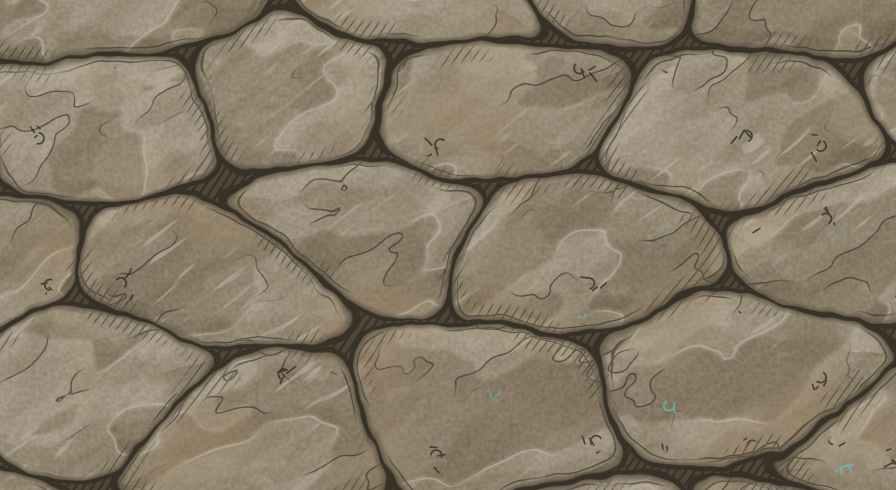
Reproduce this texture procedurally as a WebGL 1 fragment shader.

```glsl
precision highp float;
// Sketched wall of irregular stones with inked joints, facets, chalk strokes and small carved marks.
uniform vec2 u_resolution;

const vec2 STONE_SIZE = vec2(0.46, 0.30);
const vec2 STRETCH = vec2(1.0, 1.2);
const vec3 INK = vec3(0.20, 0.175, 0.14);
const vec3 JOINT = vec3(0.36, 0.33, 0.27);
const vec3 SHADOW = vec3(0.49, 0.44, 0.36);
const vec3 LIGHT = vec3(0.66, 0.62, 0.545);
const vec3 OCHRE = vec3(0.63, 0.54, 0.42);
const vec3 CHALK = vec3(0.72, 0.69, 0.62);
const vec3 CYAN = vec3(0.42, 0.74, 0.74);

vec2 hash2(vec2 p) {
  vec3 a = fract(p.xyx * vec3(0.1031, 0.1030, 0.0973));
  a += dot(a, a.yzx + 33.33);
  return fract((a.xx + a.yz) * a.zy);
}

vec2 rotate(vec2 p, float angle) {
  float c = cos(angle), s = sin(angle);
  return vec2(c * p.x - s * p.y, s * p.x + c * p.y);
}

float corner(vec2 cell, vec2 offset) {
  float angle = 6.2832 * hash2(cell).x;
  return dot(vec2(cos(angle), sin(angle)), offset);
}

float gradientNoise(vec2 p) {
  vec2 i = floor(p), f = p - i;
  vec2 u = f * f * f * (f * (f * 6.0 - 15.0) + 10.0);
  vec2 e = vec2(1.0, 0.0);
  return mix(mix(corner(i, f), corner(i + e, f - e), u.x),
             mix(corner(i + e.yx, f - e.yx), corner(i + 1.0, f - 1.0), u.x), u.y);
}

float fbm(vec2 p) {
  return gradientNoise(p) + 0.5 * gradientNoise(p * 2.0 + 3.7) + 0.25 * gradientNoise(p * 4.0 + 9.1);
}

// Signed distance to the ragged boundary of a facet
float facet(vec2 p, vec2 frequency) {
  vec2 e = vec2(0.003, 0.0);
  float n = fbm(p * frequency);
  vec2 slope = vec2(fbm((p + e) * frequency) - n, fbm((p + e.yx) * frequency) - n) / e.x;
  return n / (length(slope) + 0.8);
}

float smoothMin(float a, float b, float k) {
  float h = max(k - abs(a - b), 0.0) / k;
  return min(a, b) - h * h * k * 0.25;
}

vec2 stoneCentre(vec2 cell) {
  float stagger = 0.5 * mod(cell.y, 2.0) - 0.25;
  return (cell + 0.5 + vec2(stagger, 0.0) + 0.62 * (hash2(cell + 17.0) - 0.5)) * STRETCH;
}

// Rounded distance to the joint; also gives the stone's cell and the outward normal
float stoneEdge(vec2 p, out vec2 stone, out vec2 normal) {
  vec2 scale = STRETCH / STONE_SIZE;
  vec2 q = p * scale, base = floor(p / STONE_SIZE), nearest = vec2(0.0);
  float best = 100.0, closest = 100.0, edge = 1.0;
  stone = base;
  normal = vec2(0.0, 1.0);
  for (int y = -2; y <= 2; y++) for (int x = -2; x <= 2; x++) {
    vec2 cell = base + vec2(float(x), float(y));
    vec2 toSite = stoneCentre(cell) - q;
    float d = dot(toSite, toSite);
    if (d < best) { best = d; nearest = toSite; stone = cell; }
  }
  for (int y = -2; y <= 2; y++) for (int x = -2; x <= 2; x++) {
    if (x == 0 && y == 0) continue;
    vec2 toSite = stoneCentre(stone + vec2(float(x), float(y))) - q;
    vec2 n = normalize(toSite - nearest);
    float d = dot(0.5 * (toSite + nearest), n) / length(n * scale);
    if (d < closest) { closest = d; normal = normalize(n * scale); }
    edge = smoothMin(edge, d, 0.055);
  }
  return edge;
}

float segment(vec2 p, vec2 a, vec2 b) {
  vec2 ab = b - a;
  return length(p - a - ab * clamp(dot(p - a, ab) / (dot(ab, ab) + 0.00001), 0.0, 1.0));
}

// Distance to scattered groups of short ticks and arcs
float carvedMarks(vec2 p, float size, float seed, float chance) {
  vec2 id = floor(p / size), r = hash2(id + seed);
  vec2 local = p - (id + 0.35 + 0.3 * r) * size;
  float d = max(abs(length(local) - 0.011), dot(local, rotate(vec2(1.0, 0.0), r.x * 6.28)));
  for (int i = 0; i < 3; i++) {
    vec2 key = id + seed + 7.3 * float(i + 1);
    vec2 a = (hash2(key) - 0.5) * 0.05;
    d = min(d, segment(local, a, a + (hash2(key + 3.1) - 0.5) * 0.035));
  }
  return hash2(id + seed + 51.0).y < chance ? d : 1.0;
}

float stroke(float d, float halfWidth, float pixel) {
  return 1.0 - smoothstep(halfWidth - 0.6 * pixel, halfWidth + 0.8 * pixel, abs(d));
}

void main() {
  vec2 p = gl_FragCoord.xy / u_resolution.y;
  float pixel = 1.0 / u_resolution.y;
  vec2 wobble = vec2(gradientNoise(p * 6.0), gradientNoise(p * 6.0 + 31.0)) * 0.028;
  wobble += vec2(gradientNoise(p * 26.0), gradientNoise(p * 26.0 + 13.0)) * 0.006;
  vec2 stone, normal;
  float edge = stoneEdge(p + wobble, stone, normal);
  vec2 seed = hash2(stone + 5.0);
  float patches = gradientNoise(p * 5.0 + 40.0);

  // Facets and rim shading
  vec2 q = rotate(p, -0.5) + seed * 9.0;
  float broad = facet(q, vec2(2.4, 4.6));
  float small = facet(q + 4.0, vec2(4.0, 7.5));
  float broadSide = smoothstep(-0.006, 0.006, broad);
  float rim = 1.0 - smoothstep(-0.008, 0.008, edge - 0.05 - 0.06 * gradientNoise(p * 8.0 + seed * 7.0));
  float tone = 0.19 + 0.26 * broadSide + 0.22 * smoothstep(-0.008, 0.008, small);
  tone += 0.22 * broadSide * exp(-max(broad, 0.0) * 20.0);
  tone += 0.24 * rim * dot(normal, vec2(-0.4, 0.9)) + 0.16 * (seed.x - 0.5);
  vec2 brush = rotate(p, -0.65);
  tone += 0.22 * gradientNoise(brush * vec2(7.0, 32.0));

  // Paper grain
  tone += 0.30 * gradientNoise(p * 125.0) + 0.16 * gradientNoise(p * vec2(60.0, 85.0));
  vec3 color = mix(SHADOW, LIGHT, clamp(tone, -0.25, 1.15));
  color = mix(color, OCHRE, 0.35 * smoothstep(0.0, 0.4, gradientNoise(p * 4.5 + 70.0)));

  // Chalk strokes and pale facet edges
  float chalk = smoothstep(0.24, 0.42, gradientNoise(brush * vec2(10.0, 75.0) + 20.0));
  chalk *= smoothstep(0.0, 0.25, gradientNoise(p * 4.0 + 7.0));
  chalk = max(chalk, stroke(broad - 0.004, 0.0018, pixel) * smoothstep(-0.05, 0.2, patches));
  color = mix(color, CHALK, 0.6 * chalk);

  // Cracks, loose outlines and hatching
  float crack = stroke(small, 0.0011, pixel) * smoothstep(0.02, 0.2, -patches);
  float loose = stroke(edge - 0.014 - 0.016 * gradientNoise(p * 9.0 + 3.0), 0.0012, pixel);
  loose *= smoothstep(-0.15, 0.15, gradientNoise(p * 7.0 + 60.0));
  float lines = abs(fract(dot(p, vec2(0.8, -0.55)) / 0.014 + patches) - 0.5) * 0.014;
  float hatch = stroke(lines, 0.0012, pixel) * smoothstep(0.0, 0.2, gradientNoise(p * 6.0 + 90.0));
  hatch *= 1.0 - smoothstep(0.025, 0.04, edge + 0.03 * patches);
  color = mix(color, INK, max(0.65 * crack, max(0.65 * loose, 0.5 * hatch)));

  // Carved and cyan marks
  float inside = smoothstep(0.025, 0.035, edge);
  float carved = stroke(carvedMarks(p, 0.16, 11.0, 0.34), 0.0016, pixel);
  color = mix(color, INK, 0.8 * carved * inside);
  float lowerRight = smoothstep(0.6, 1.4, p.x) * (1.0 - smoothstep(0.35, 0.6, p.y));
  float cyan = stroke(carvedMarks(p + 0.07, 0.17, 83.0, 0.4), 0.0015, pixel);
  color = mix(color, CYAN, 0.8 * cyan * lowerRight * inside);

  // Joints: soft shade, ink line and hatched corner fill
  float width = 0.0045 + 0.004 * gradientNoise(p * 11.0 + 25.0);
  color = mix(color, JOINT, 0.75 * (1.0 - smoothstep(width, 0.017, edge)));
  color = mix(color, INK, 0.92 * (1.0 - smoothstep(width - pixel, width + pixel, edge)));
  float fill = 1.0 - smoothstep(-0.006, -0.003, edge);
  color = mix(color, JOINT, 0.6 * fill * (1.0 - stroke(lines, 0.002, pixel)));
  gl_FragColor = vec4(color, 1.0);
}
```
